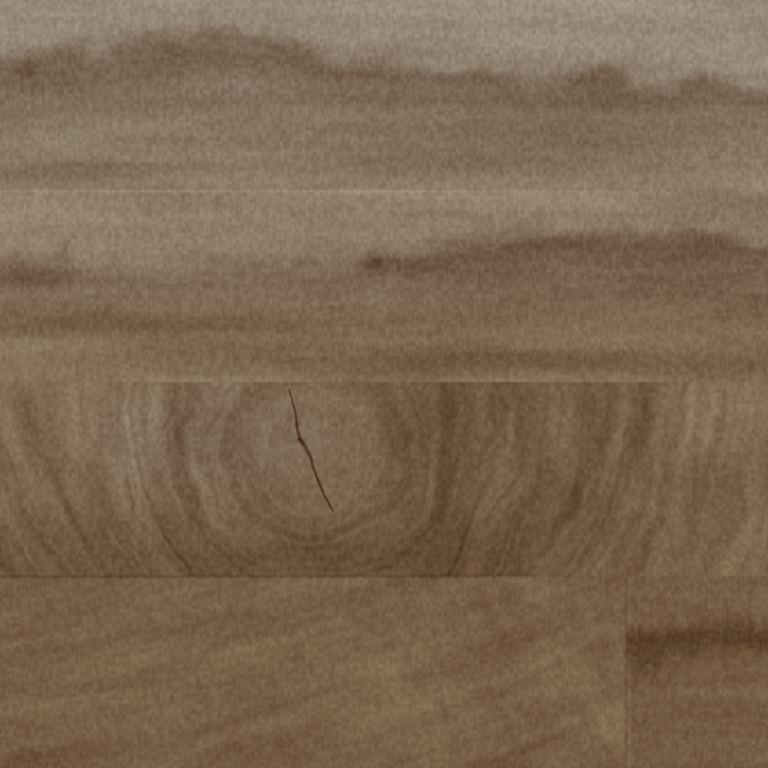
Reproduce this texture procedurally as a Shadertoy shader.

```glsl
// Four rows of worn laminate wood planks: two streaked, one with a cracked knot, one with slanted grain.

float hash(vec2 p) {
    vec3 q = fract(p.xyx * vec3(0.1031, 0.1030, 0.0973));
    q += dot(q, q.yzx + 33.33);
    return fract((q.x + q.y) * q.z);
}

float noise(vec2 p) {
    vec2 i = floor(p), f = fract(p);
    f = f * f * (3.0 - 2.0 * f);
    return mix(mix(hash(i), hash(i + vec2(1, 0)), f.x),
               mix(hash(i + vec2(0, 1)), hash(i + vec2(1, 1)), f.x), f.y);
}

// Layered noise, centred on zero
float fbm(vec2 p) {
    float sum = 0.0, amp = 0.5;
    for (int i = 0; i < 4; i++) {
        sum += amp * (noise(p) - 0.5);
        p = p * 2.03 + 17.3;
        amp *= 0.55;
    }
    return sum;
}

float blob(vec2 p, vec2 center, vec2 size) {
    vec2 d = (p - center) / size;
    return exp(-dot(d, d));
}

float segment(vec2 p, vec2 a, vec2 b) {
    vec2 d = b - a;
    return length(p - a - d * clamp(dot(p - a, d) / dot(d, d), 0.0, 1.0));
}

// Darkness of a stain: patchy upper edge, slow fade below
float stain(vec2 p, float d) {
    float line = exp(-pow(d / 0.014, 2.0)) * smoothstep(0.2, 0.8, noise(p * vec2(13.0, 25.0)));
    float fade = (1.0 - smoothstep(-0.02, 0.014, d)) * exp(min(d, 0.0) / 0.11);
    return 0.24 * line + 0.50 * fade;
}

float straightGrain(vec2 p) {
    return 0.34 * fbm(vec2(p.x * 4.0, p.y * 60.0)) + 0.38 * fbm(p * vec2(4.0, 15.0));
}

float topPlank(vec2 p) {
    float edge = 0.925 - 0.04 * p.x + 0.033 * blob(p.xx, vec2(0.29), vec2(0.25));
    float d = p.y - edge + 0.045 * fbm(p * vec2(14.0, 22.0));
    return 0.86 + straightGrain(p) - stain(p, d)
        + 0.10 * smoothstep(0.93, 1.0, p.y)
        - 0.28 * blob(p, vec2(0.08, 0.778), vec2(0.16, 0.013))
        - 0.25 * blob(p, vec2(0.035, 0.912), vec2(0.012));
}

float secondPlank(vec2 p) {
    float edge = 0.66 + 0.04 * smoothstep(0.45, 0.75, p.x) - 0.012 * smoothstep(0.78, 1.0, p.x);
    float d = p.y - edge + 0.05 * fbm(p * vec2(12.0, 20.0));
    float wave = 0.025 * fbm(p * 6.0);
    return 0.80 + straightGrain(p + 5.0) - stain(p + 2.0, d) * mix(0.6, 1.1, smoothstep(0.3, 0.6, p.x))
        - 0.30 * blob(p, vec2(0.15, 0.577 + wave), vec2(0.28, 0.016))
        - 0.34 * blob(p, vec2(0.70, 0.532 + wave), vec2(0.30, 0.017))
        - 0.32 * blob(p, vec2(0.488, 0.66), vec2(0.013, 0.015))
        - 0.24 * blob(p, vec2(0.085, 0.675), vec2(0.009, 0.016))
        - 0.28 * blob(p, vec2(0.04, 0.638), vec2(0.06, 0.014));
}

float knotPlank(vec2 p) {
    // Rings whose centre rises with distance from the knot
    vec2 q = p - vec2(0.41, 0.415);
    q.y -= 0.09 * smoothstep(0.1, 0.35, abs(q.x));
    float r = length(q) + 0.06 * fbm(p * 7.0);
    float outer = smoothstep(0.06, 0.13, r);
    float rings = noise(vec2(r * 150.0, p.y * 11.0)) + noise(vec2(r * 75.0, p.y * 9.0))
        + noise(vec2(r * 34.0, p.y * 7.0 + 9.0)) - 1.5;
    float tone = 0.58 + rings * mix(0.09, 0.24, outer) + 0.40 * fbm(p * 11.0);
    tone -= 0.16 * blob(vec2(r), vec2(0.105), vec2(0.025));
    tone -= 0.20 * smoothstep(0.45, 0.56, p.x) * (1.0 - smoothstep(0.76, 0.92, p.x));
    tone -= 0.24 * (1.0 - smoothstep(0.25, 0.4, p.y)) * (1.0 - smoothstep(0.6, 0.8, p.x));
    tone -= 0.24 * blob(p, vec2(0.39, 0.275), vec2(0.1, 0.02));
    tone -= 0.24 * blob(p, vec2(0.228, 0.46), vec2(0.014, 0.05));

    // Crack through the heart
    vec2 s = p + 0.012 * vec2(fbm(p * 25.0), 0.0);
    float crack = min(segment(s, vec2(0.378, 0.492), vec2(0.392, 0.425)),
                      segment(s, vec2(0.392, 0.425), vec2(0.432, 0.335)));
    float width = 0.0003 + 0.0012 * blob(p, vec2(0.402, 0.41), vec2(0.04, 0.05));
    tone -= 0.75 * (1.0 - smoothstep(width * 0.5, width + 0.002, crack));
    return tone - 0.35 * blob(p, vec2(0.388, 0.427), vec2(0.010, 0.004));
}

float bottomPlank(vec2 p) {
    float v = p.y - 0.16 * p.x - 0.12 * p.x * p.x + 0.03 * fbm(p * 5.0);
    float left = 0.52 + 0.46 * fbm(vec2(p.x * 6.0, v * 55.0)) + 0.36 * fbm(p * vec2(6.0, 11.0));
    // Faint saw marks crossing the grain
    left += 0.16 * (noise(vec2(p.x * 55.0 + p.y * 30.0, v * 16.0)) - 0.5) * smoothstep(0.2, 0.7, p.x);
    float d = p.y - 0.162 + 0.07 * fbm(p * vec2(24.0, 16.0));
    float right = 0.42 + straightGrain(p + 3.0) - 0.38 * exp(-pow(d / 0.022, 2.0));
    float tone = mix(left, right, smoothstep(0.8145, 0.8175, p.x));
    return tone + 0.14 * blob(p.xx, vec2(0.819), vec2(0.003)) - 0.2 * blob(p.xx, vec2(0.815), vec2(0.003));
}

void mainImage(out vec4 fragColor, in vec2 fragCoord) {
    vec2 p = fragCoord / iResolution.xy;

    // Stack the planks, then draw the seams
    float tone = mix(bottomPlank(p), knotPlank(p), smoothstep(0.248, 0.251, p.y));
    tone = mix(tone, secondPlank(p), smoothstep(0.501, 0.504, p.y));
    tone = mix(tone, topPlank(p), smoothstep(0.751, 0.754, p.y));
    tone -= 0.28 * blob(p.yy, vec2(0.249), vec2(0.003)) * (1.0 - smoothstep(0.5, 0.85, p.x));
    tone += 0.12 * blob(p.yy, vec2(0.751), vec2(0.003)) * (1.0 - smoothstep(0.5, 0.9, p.x));

    // Fine mottling and shading toward the lower left
    tone += 0.24 * (noise(p * 210.0) - 0.5) + 0.18 * (noise(p * vec2(340.0, 150.0)) - 0.5);
    tone -= 0.10 * (1.0 - smoothstep(0.0, 0.4, p.x)) * (1.0 - smoothstep(0.0, 0.6, p.y));

    // Warm below, greyer above and around the knot
    float grey = max(smoothstep(0.2, 0.95, p.y), 0.75 * blob(p, vec2(0.28, 0.43), vec2(0.28, 0.12)));
    vec3 dark = mix(vec3(0.36, 0.26, 0.17), vec3(0.37, 0.275, 0.20), grey);
    vec3 light = mix(vec3(0.58, 0.49, 0.37), vec3(0.60, 0.55, 0.485), grey);
    fragColor = vec4(clamp(mix(dark, light, tone), 0.0, 1.0), 1.0);
}
```
